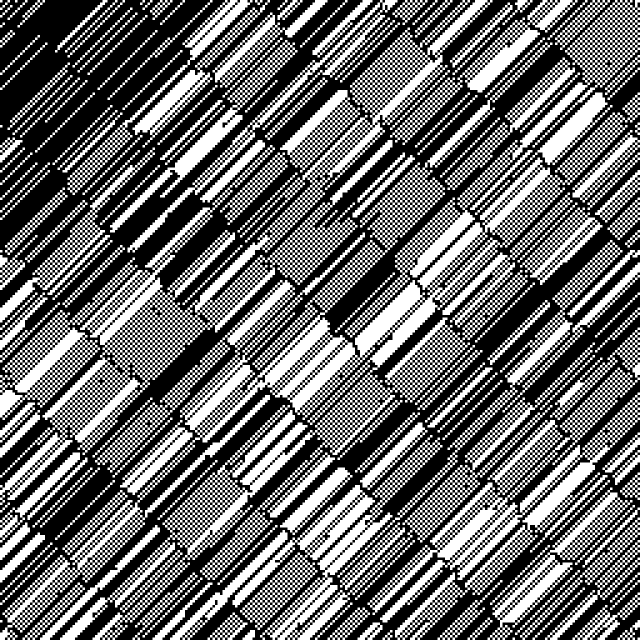
Write a WebGL 2 fragment shader that draws this pattern.

```glsl
#version 300 es
precision highp float;
// Black and white diagonal hatching, broken into bands, fading to dark at the upper left.

uniform vec2 u_resolution;
out vec4 outColor;

const float GRID = 256.0;        // square cells across the canvas
const float BAND_LENGTH = 50.0;  // cells between band seams, counted along x + y
const float BAND_OFFSET = 0.14;
const float GROUP_SIZE = 3.0;    // average number of stripes sharing one style
const float PATCH_SIZE = 8.0;    // average width of a fine alternating patch
const vec3 INK = vec3(0.0);
const vec3 PAPER = vec3(1.0);

float hash(vec2 p) {
  return fract(sin(dot(p, vec2(127.1, 311.7))) * 43758.5453);
}

// 1 on every n-th stripe, 0 on the others
float everyNth(float stripe, float n) {
  return 1.0 - step(0.5, mod(stripe, n));
}

// Index of the irregularly sized group that holds a stripe
float groupIndex(float stripe, float band, float size) {
  float position = (stripe + 0.5) / size;
  float index = floor(position);
  float edge = 0.85 * hash(vec2(index, band + 17.0));
  return index - 1.0 + step(edge, position - index);
}

// Seam displacement: slow wander plus small jitter
float seamShift(float stripe) {
  float wander = 5.0 * (hash(vec2(floor(stripe / 9.0), 3.0)) - 0.5);
  float jitter = 3.0 * (hash(vec2(floor(stripe / 2.0), 5.0)) - 0.5);
  return wander + jitter;
}

// Some stripe pairs run far past the seam or stop short of it
float overshoot(float stripe, float band) {
  vec2 id = vec2(floor(stripe / 2.0), band + 7.0);
  return 44.0 * (hash(id) - 0.5) * step(0.86, hash(id + 31.0));
}

// Sparse single lines for the dark corner
float darkTone(float stripe, float style) {
  return everyNth(stripe + floor(style * 9.0), 4.0) * step(0.25, style);
}

// Solid, alternating, sparse or empty stripes, chosen per group
float stripeTone(float stripe, float band, float light) {
  float group = groupIndex(stripe, band, GROUP_SIZE);
  float patchId = groupIndex(stripe, band + 5.0, PATCH_SIZE);
  float style = hash(vec2(group, band + 41.0));
  if (hash(vec2(patchId, band + 73.0)) > light) return darkTone(stripe, style);
  if (hash(vec2(patchId, band + 97.0)) < 0.18) return everyNth(stripe, 2.0);
  if (style < 0.22) return 1.0;
  if (style < 0.49) return everyNth(stripe, 2.0);
  if (style < 0.74) return everyNth(stripe + group, 3.0);
  return 0.0;
}

float pattern(vec2 uv) {
  vec2 cell = floor(uv * GRID);
  float stripe = cell.x + GRID - 1.0 - cell.y;
  float along = cell.x + cell.y + seamShift(stripe) - BAND_OFFSET * BAND_LENGTH;
  float seam = floor(along / BAND_LENGTH + 0.5);
  float fromSeam = along - seam * BAND_LENGTH;
  float excess = overshoot(stripe, seam);
  float band = seam - 1.0 + step(excess, fromSeam);

  // Narrow dark gap where two bands meet
  float gap = step(1.0, abs(fromSeam - excess));

  float light = smoothstep(0.18, 0.52, stripe / GRID);
  return stripeTone(stripe, band, light) * gap;
}

void main() {
  // Average four samples per pixel to smooth the cell edges
  float tone = 0.0;
  for (int i = 0; i < 4; i++) {
    vec2 offset = (vec2(float(i % 2), float(i / 2)) - 0.5) * 0.5;
    tone += 0.25 * pattern((gl_FragCoord.xy + offset) / u_resolution);
  }
  outColor = vec4(mix(INK, PAPER, tone), 1.0);
}
```
